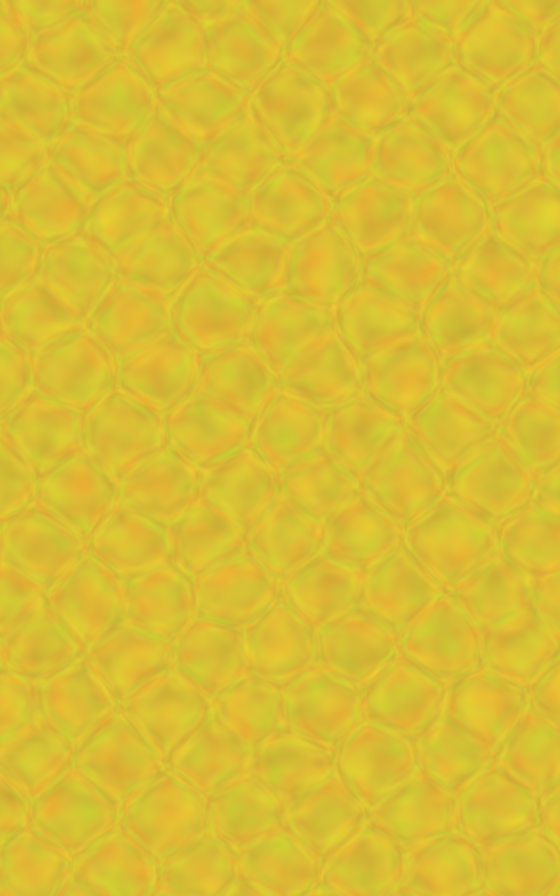
Reproduce this texture procedurally as a WebGL 1 fragment shader.

```glsl
precision highp float;
// Golden pebbled glass: soft rounded cells in a staggered, jittered lattice.
// Smooth noise is sampled through a blended cell centre, so it lies calm inside
// each cell and is squeezed into fine streaks along the cell borders.

uniform vec2 u_resolution;

#define COLUMNS 6.86        // cells across the canvas width
#define ROW_PITCH 0.67      // row height relative to column width
#define JITTER 0.36         // irregularity of the cell centres
#define BORDER_SHARP 9.0    // how abruptly neighbouring cells blend
#define INNER_FREQ 1.9      // noise frequency inside a cell
#define REFRACTION 2.6      // noise shift from one cell to the next
#define FINE_GAIN 0.45      // weight of the finer noise octave
#define CONTRAST 0.095      // strength of the colour variation
#define GOLD vec3(0.851, 0.742, 0.207)

float hash(vec2 p) {
    return fract(sin(dot(p, vec2(127.1, 311.7))) * 43758.5453);
}

vec2 hash2(vec2 p) {
    return vec2(hash(p), hash(p + 57.3));
}

// Slope of a random unit gradient at a lattice corner
float cornerSlope(vec2 corner, vec2 offset) {
    float angle = 6.28318 * hash(corner);
    return dot(vec2(cos(angle), sin(angle)), offset);
}

float gradientNoise(vec2 p) {
    vec2 i = floor(p);
    vec2 f = p - i;
    vec2 u = f * f * f * (f * (f * 6.0 - 15.0) + 10.0);
    vec2 e = vec2(1.0, 0.0);
    float low = mix(cornerSlope(i, f), cornerSlope(i + e.xy, f - e.xy), u.x);
    float high = mix(cornerSlope(i + e.yx, f - e.yx),
                     cornerSlope(i + e.xx, f - e.xx), u.x);
    return mix(low, high, u.y);
}

// Two octaves, the second one turned to hide the lattice
float tint(vec2 p) {
    mat2 turn = mat2(0.8, 0.6, -0.6, 0.8);
    return gradientNoise(p) + FINE_GAIN * gradientNoise(turn * p * 2.0 + 13.7);
}

// Jittered centre of a cell; odd rows are shifted by half a column
vec2 cellCentre(vec2 id) {
    vec2 centre = id + 0.5 + JITTER * (hash2(id) - 0.5);
    centre.x += 0.5 * mod(id.y, 2.0);
    return centre * vec2(1.0, ROW_PITCH);
}

// Average of nearby centres: flat within cells, steep across borders
vec2 blendedCentre(vec2 p) {
    vec2 base = floor(p / vec2(1.0, ROW_PITCH));
    vec2 sum = vec2(0.0);
    float total = 0.0;
    for (int y = -2; y <= 2; y++) {
        for (int x = -2; x <= 2; x++) {
            vec2 centre = cellCentre(base + vec2(float(x), float(y)));
            vec2 d = p - centre;
            float weight = exp(-BORDER_SHARP * dot(d, d));
            sum += weight * centre;
            total += weight;
        }
    }
    return sum / total;
}

void main() {
    vec2 p = gl_FragCoord.xy / u_resolution.x * COLUMNS;
    vec2 q = p * INNER_FREQ + blendedCentre(p) * REFRACTION;

    // Red and green vary apart, giving orange, lime, light and dark gold
    float red = tint(q + 3.1);
    float green = tint(q * 1.1 + 41.6);
    vec3 shift = vec3(red, 1.1 * green, -0.12 * (abs(red) + abs(green)) + 0.04);
    gl_FragColor = vec4(GOLD + CONTRAST * shift, 1.0);
}
```
